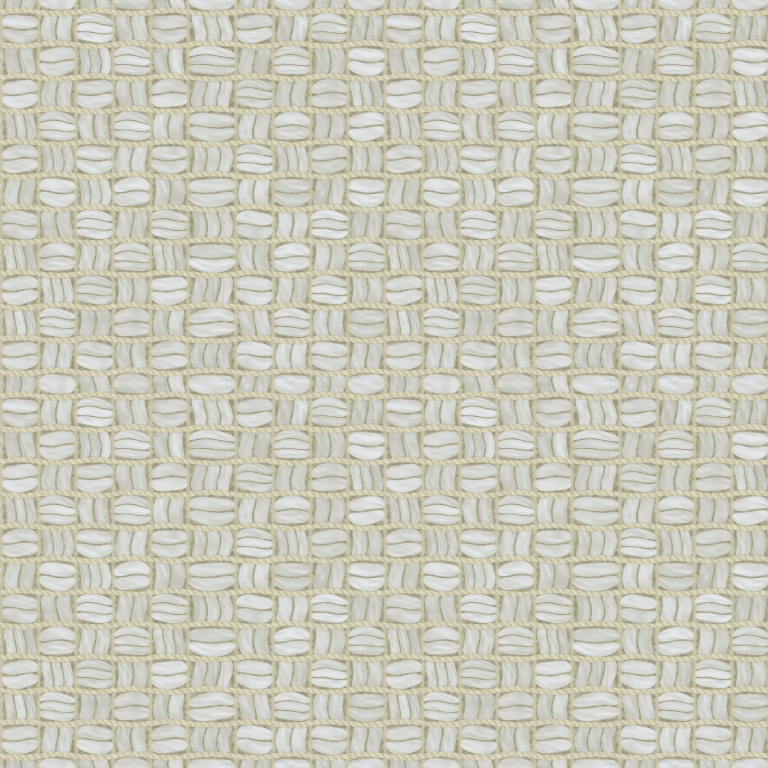
A Shadertoy shader for this texture:

```glsl
// Cream basket weave: a checkerboard of puffed horizontal yarn bundles and upright
// yarn pairs, bound by thin twisted cords between the rows. One block of 10 by 12
// cells, with one wide column and one low row, repeats twice across and twice down.

float hash(vec2 p) {
    return fract(sin(dot(p, vec2(127.1, 311.7))) * 43758.5453);
}

float noise(vec2 p) {
    vec2 i = floor(p), f = fract(p);
    f = f * f * (3.0 - 2.0 * f);
    return mix(mix(hash(i), hash(i + vec2(1, 0)), f.x),
               mix(hash(i + vec2(0, 1)), hash(i + vec2(1, 1)), f.x), f.y);
}

// Cell number along one axis; the middle cell has its own size
float cellCoord(float x, float middle, float size) {
    float d = abs(x);
    return sign(x) * (d < 0.5 * middle ? d / middle : 0.5 + (d - 0.5 * middle) / size);
}

// Parallel strands along q.x, side by side in q.y; returns coverage and light
vec2 bundle(vec2 q, float strands, float taper, float seed) {
    float bow = sqrt(max(1.0 - taper * q.x * q.x, 0.03));
    float across = q.y / bow + 0.1 * sin(q.x * 2.5 + seed * 6.28);
    float s = (across * 0.5 + 0.5) * strands;
    float id = clamp(floor(s), 0.0, strands - 1.0);
    float k = 2.0 * (s - id) - 1.0;
    float body = 1.0 - k * k - pow(abs(q.x), 8.0);
    float fibre = noise(vec2(q.x * 2.0, s * 5.0 + q.x) + seed * 50.0);
    float tone = hash(vec2(id, seed * 17.0));
    float light = 0.38 + 0.4 * sqrt(max(body, 0.0)) + 0.4 * (fibre - 0.5) + 0.3 * (tone - 0.5);
    return vec2(smoothstep(0.0, 0.4, body), light);
}

void mainImage(out vec4 fragColor, in vec2 fragCoord) {
    vec2 uv = fragCoord / iResolution.xy;
    float px = 1.0 / iResolution.y;

    // Cell number, half size and position from the cell centre
    vec2 block = mod(uv - vec2(0.276, 0.0) + 0.25, 0.5) - 0.25;
    vec2 c = vec2(cellCoord(block.x, 0.0625, 0.04861), cellCoord(block.y, 0.03125, 0.04261));
    vec2 cell = mod(round(c), vec2(10, 12));
    bool wide = cell.x < 0.5, low = cell.y < 0.5;
    vec2 h = 0.5 * vec2(wide ? 0.0625 : 0.04861, low ? 0.03125 : 0.04261);
    vec2 u = 2.0 * (c - round(c));
    vec2 p = u * h;
    bool flat_ = mod(cell.x + cell.y, 2.0) < 0.5;
    float seed = hash(cell + 3.0);

    // Shaded ground with loose cream threads at the column edges
    float grain = noise(block * 260.0 + 90.0);
    vec3 col = mix(vec3(0.60, 0.58, 0.47), vec3(0.73, 0.72, 0.63), grain);
    float thread = abs(h.x - abs(p.x) - 0.0015 * (grain - 0.5));
    col = mix(col, vec3(0.83, 0.81, 0.70), 0.7 * (1.0 - smoothstep(0.001, 0.003 + px, thread)));

    // Yarn bundles
    vec2 yarn;
    if (flat_) {
        float strands = low ? 1.0 : seed > 0.75 ? 3.0 : 2.0;
        yarn = bundle(u / vec2(1.02, 0.92), strands, 0.6, seed);
        yarn.y += 0.08;
    } else {
        float strands = wide || seed > 0.8 ? 3.0 : 2.0;
        yarn = bundle(u.yx / vec2(0.97, 0.84), strands, 0.12, seed);
        yarn.y -= 0.06;
    }
    vec3 yarnColor = mix(vec3(0.68, 0.67, 0.59), vec3(0.88, 0.89, 0.89), clamp(yarn.y, 0.0, 1.1));
    col = mix(col, yarnColor, yarn.x);

    // Twisted cord on each row edge, pushed outward by the puffed bundles
    float push = 0.0022 * cos(1.5708 * u.x) * (flat_ ? 1.0 : -1.0);
    float d = abs(p.y) - h.y - push + 0.0015 * (noise(block * 130.0 + 40.0) - 0.5);
    float side = d * sign(p.y);
    float twist = 0.5 + 0.5 * sin(6.2832 * (block.x * 110.0 + side * 90.0) + 2.0 * grain);
    vec3 cord = mix(vec3(0.72, 0.70, 0.58), vec3(0.89, 0.87, 0.77), 0.25 + 0.5 * twist + 0.25 * grain);
    col *= 1.0 - 0.1 * (1.0 - smoothstep(0.002, 0.006, abs(d)));
    col = mix(col, cord, 1.0 - smoothstep(0.0022, 0.0036 + px, abs(d)));

    fragColor = vec4(col, 1.0);
}
```
